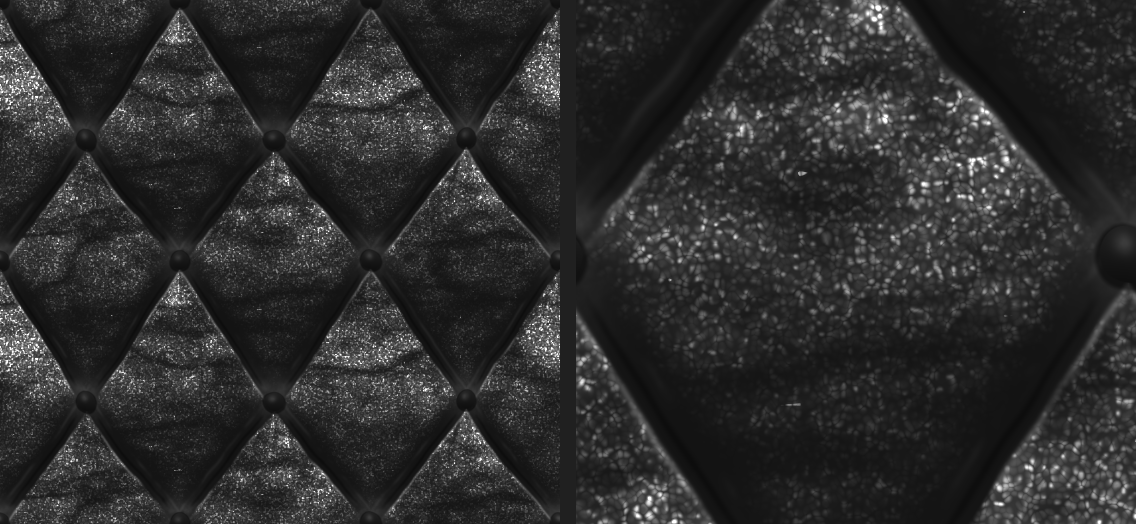
Left, the full canvas; right, a detail of the centre.
Write a Shadertoy shader that draws this texture.

```glsl
// Black tufted leather: diamond panels pinned by domed buttons, lit from above.
// A skewed lattice gives panels and buttons; wrapping noise adds sheen, folds and
// creased grain. Panels vary by column and the whole sheet tiles.

#define REPEATS vec2(3.0, 2.0)       // button repeats across and down
#define GRAIN vec2(80.0, 114.0)      // leather pebbles per repeat
#define BUTTON_RADIUS 0.0195         // in canvas widths
#define SEAM_WIDTH 0.055             // in lattice units
#define SEAM_WANDER 0.035
#define GLOSS 0.5
#define BASE_GREY 0.072
#define FOLD_GREY 0.13
#define WRINKLE_DEPTH 0.65
#define AMBIENT 0.05

const float TAU = 6.283185;
const vec2 PERIOD = vec2(3.0, 1.0);  // wrap of all variation, in repeats

// Per panel column: strength of the sheen, and the height where it peaks
const float SHEEN[6] = float[6](0.72, 0.5, 0.78, 0.72, 0.62, 0.6);
const float PEAK[6] = float[6](0.35, 0.45, 0.45, 0.5, 0.15, 0.65);

float hash(vec2 p) {
    vec3 v = fract(p.xyx * 0.1031);
    v += dot(v, v.yzx + 33.33);
    return fract((v.x + v.y) * v.z);
}

// Value noise that wraps after the given whole period
float noise(vec2 p, vec2 period) {
    vec2 i = floor(p), f = fract(p);
    f = f * f * (3.0 - 2.0 * f);
    vec2 lo = mod(i, period), hi = mod(i + 1.0, period);
    return mix(mix(hash(lo), hash(vec2(hi.x, lo.y)), f.x),
               mix(hash(vec2(lo.x, hi.y)), hash(hi), f.x), f.y);
}

float fbm(vec2 q, vec2 frequency) {
    float sum = 0.0, weight = 0.533;
    for (int i = 0; i < 4; i++) {
        sum += weight * noise(q * frequency, PERIOD * frequency);
        frequency *= 2.0;
        weight *= 0.5;
    }
    return sum;
}

// Distance to the nearest of the scattered pebble centres
float pebbles(vec2 q) {
    vec2 p = q * GRAIN, cell = floor(p);
    float nearest = 9.0;
    for (int j = -1; j <= 1; j++)
    for (int i = -1; i <= 1; i++) {
        vec2 c = cell + vec2(i, j), id = mod(c, PERIOD * GRAIN);
        vec2 jitter = vec2(hash(id), hash(id + 311.0));
        nearest = min(nearest, length(c + jitter - p));
    }
    return nearest;
}

// Uneven placing of the buttons and wandering seams
vec2 bend(vec2 q) {
    vec2 shift = vec2(0.018 + 0.018 * cos(TAU * (q.x - 0.9) / 3.0),
                      0.012 - 0.02 * cos(TAU * q.x));
    vec2 wander = vec2(fbm(q, vec2(3.0, 4.0)), fbm(q + 0.37, vec2(4.0, 3.0))) - 0.5;
    return q + shift + SEAM_WANDER * wander;
}

void mainImage(out vec4 fragColor, in vec2 fragCoord) {
    vec2 q = fragCoord / iResolution.xy * REPEATS;
    vec2 bent = bend(q);

    // Skewed lattice: buttons at whole numbers, one panel per cell
    vec2 lattice = vec2(bent.x + bent.y, bent.x - bent.y);
    vec2 cell = floor(lattice), f = fract(lattice);
    int panel = int(mod(cell.x + cell.y + 1.0, 6.0));
    float height = f.x - f.y, side = f.x + f.y - 1.0;
    float upperEdge = min(1.0 - f.x, f.y), lowerEdge = min(f.x, 1.0 - f.y);
    float edge = min(upperEdge, lowerEdge);

    // Offset from the nearest button in canvas widths
    vec2 k = lattice - round(lattice);
    vec2 offset = 0.5 * vec2(k.x + k.y, k.x - k.y) / REPEATS;
    offset.y *= iResolution.y / iResolution.x;
    float r = length(offset);

    // Broad sheen with worn blotches, and a gleam on the pleats under the button
    float lift = (height - PEAK[panel]) / 0.45;
    float light = SHEEN[panel] * exp(-lift * lift) * (1.0 - 0.4 * side * side);
    light *= 0.2 + 1.5 * smoothstep(0.25, 0.75, fbm(q + 0.3, vec2(4.0, 5.0)));
    float gleam = (height - 0.72) / 0.16;
    light += 0.6 * SHEEN[panel] * exp(-gleam * gleam);
    light += AMBIENT + 0.36 * fbm(q + 0.6, vec2(3.0, 7.0));
    light *= 0.25 + 1.5 * fbm(q + 0.15, vec2(9.0, 18.0));

    // Long horizontal wrinkles, fine creases, and pleats below the button
    float ridge = 1.0 - abs(2.0 * fbm(q, vec2(1.0, 4.0)) - 1.0);
    float crease = 1.0 - abs(2.0 * fbm(q + 0.8, vec2(3.0, 10.0)) - 1.0);
    light *= 1.0 - WRINKLE_DEPTH * smoothstep(0.84, 1.0, ridge);
    light *= 1.0 - 0.6 * WRINKLE_DEPTH * smoothstep(0.88, 1.0, crease);
    vec2 fan = vec2(9.0 * side / (1.08 - height) + 30.0, 7.0 * float(panel) + height);
    light *= mix(1.0, 0.3 + 1.4 * noise(fan, vec2(64.0)), smoothstep(0.3, 0.85, height));

    // Grain: sparse sharp flecks on irregular pebbles; rare scuffs shine
    vec2 ripple = vec2(noise(q * 40.0, PERIOD * 40.0), noise(q * 50.0, PERIOD * 50.0));
    float bump = smoothstep(0.75, 0.1, pebbles(q + 0.008 * ripple));
    float fleck = noise(q * vec2(92.0, 130.0), PERIOD * vec2(92.0, 130.0));
    float grain = 0.26 + bump * (0.16 + 1.65 * fleck * fleck * fleck);
    float inside = smoothstep(0.5, 0.9, upperEdge / SEAM_WIDTH)
                 * smoothstep(0.03, 0.17, lowerEdge);
    float grey = BASE_GREY + GLOSS * light * grain * inside;
    float scuff = noise(q * vec2(30.0, 44.0), PERIOD * vec2(30.0, 44.0));
    grey += 0.5 * bump * inside * smoothstep(0.975, 0.99, scuff);

    // Broken bright rim on lit edges, faint worn roll on the shaded ones
    float rim = (upperEdge - 0.75 * SEAM_WIDTH) / 0.009;
    float roll = (lowerEdge - 0.7 * SEAM_WIDTH) / 0.011;
    float worn = smoothstep(0.4, 0.65, fbm(q + 0.2, vec2(6.0, 8.0)));
    grey += 0.2 * worn * exp(-rim * rim) * smoothstep(0.0, 0.1, lowerEdge);
    grey += 0.05 * (1.0 - worn) * exp(-roll * roll) * smoothstep(0.0, 0.1, upperEdge);

    // Soft grey folds gathering at the buttons, spreading upward
    float upward = 0.5 + 0.5 * smoothstep(-0.02, 0.03, offset.y);
    float fold = exp(-r * r / 0.0014) + 0.7 * exp(-edge / 0.04 - r / 0.06);
    float scratch = fbm(q, vec2(24.0, 32.0));
    grey += FOLD_GREY * upward * min(fold, 1.0) * (0.5 + scratch);
    grey *= 1.0 - 0.35 * exp(-edge * edge / 0.0001) * smoothstep(0.02, 0.05, r);

    // Domed button with a dark surround and a small highlight
    vec2 n = offset / BUTTON_RADIUS;
    grey *= mix(0.5, 1.0, smoothstep(0.9, 1.1, length(n - vec2(0.0, -0.1))));
    float glint = exp(-9.0 * dot(n - vec2(-0.15, 0.3), n - vec2(-0.15, 0.3)));
    float dome = 0.09 + 0.04 * n.y + 0.12 * glint * (0.4 + 1.2 * scratch);
    float pixel = 1.0 / iResolution.x;
    grey = mix(dome, grey, smoothstep(-pixel, pixel, r - 0.85 * BUTTON_RADIUS));

    fragColor = vec4(vec3(clamp(grey, 0.0, 1.0)), 1.0);
}
```
